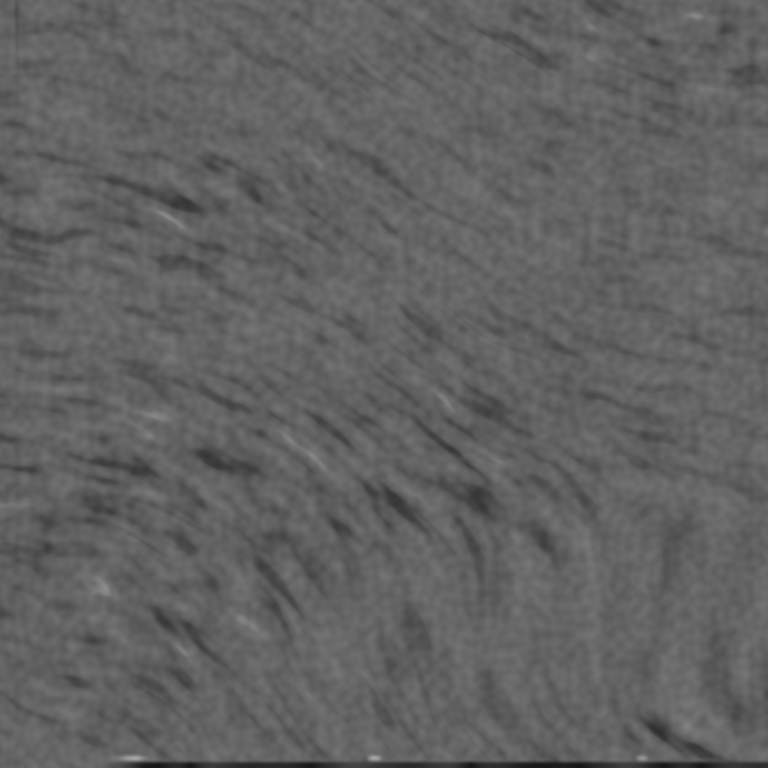
Reproduce this texture procedurally as a WebGL 2 fragment shader.

```glsl
#version 300 es
precision highp float;
// Soft grey relief with short dark wrinkles that sag down to the right.
// Gradient noise is stretched along curved level lines, strengthened inside
// a few soft patches, then topped with fine grain and a worn lower border.

#define BASE_GREY 0.396
#define STREAK_FREQ vec2(9.0, 37.0)
#define FINE_FREQ vec2(22.0, 64.0)
#define LONG_FREQ vec2(3.6, 19.0)
#define STREAK_AMP 0.112
#define CREASE_DEPTH 0.07
#define PATCH_SHADE 0.022
#define GRAIN_FREQ 78.0
#define GRAIN_AMP 0.056
#define GLINT_AMP 0.2
#define BORDER_HEIGHT 0.008

uniform vec2 u_resolution;
out vec4 fragColor;

const float TAU = 6.2831853;

// Soft patches where the wrinkles gather: centre, radii
const int PATCH_COUNT = 7;
const vec4 PATCHES[PATCH_COUNT] = vec4[PATCH_COUNT](
    vec4(0.52, 0.37, 0.22, 0.12), vec4(0.20, 0.38, 0.28, 0.10),
    vec4(0.28, 0.73, 0.17, 0.06), vec4(0.90, 0.07, 0.08, 0.05),
    vec4(0.20, 0.19, 0.20, 0.09), vec4(0.84, 0.95, 0.13, 0.06),
    vec4(0.02, 0.76, 0.06, 0.07));

float hash(vec2 cell) {
    vec3 q = fract(vec3(cell.xyx) * vec3(0.1031, 0.1030, 0.0973));
    q += dot(q, q.yzx + 33.33);
    return fract((q.x + q.y) * q.z);
}

vec2 gradient(vec2 cell) {
    float angle = TAU * hash(cell + 200.0);
    return vec2(cos(angle), sin(angle));
}

float gradientNoise(vec2 p) {
    vec2 cell = floor(p), f = fract(p);
    vec2 w = f * f * f * (f * (f * 6.0 - 15.0) + 10.0);
    vec2 e = vec2(0.0, 1.0);
    float low = mix(dot(gradient(cell), f),
                    dot(gradient(cell + e.yx), f - e.yx), w.x);
    float high = mix(dot(gradient(cell + e), f - e),
                     dot(gradient(cell + 1.0), f - 1.0), w.x);
    return mix(low, high, w.y);
}

// Level lines: shallow at both sides, steep through the middle and lower right
vec2 flowCoords(vec2 p) {
    float sag = 0.42 * p.x - 0.045 * sin(TAU * p.x);
    float lowerTilt = 0.32 * p.x * (1.0 - smoothstep(0.0, 0.4, p.y));
    float sway = 0.018 * gradientNoise(p * 3.7 + 5.0)
               + 0.012 * gradientNoise(p * 10.0 + 12.0);
    return vec2(p.x - 0.3 * p.y, p.y + sag + lowerTilt + sway);
}

float patchStrength(vec2 p) {
    float strength = 0.0;
    for (int i = 0; i < PATCH_COUNT; i++) {
        vec2 d = (p - PATCHES[i].xy) / PATCHES[i].zw;
        strength = max(strength, exp(-0.8 * dot(d, d)));
    }
    return strength;
}

// Dark strip along the bottom, with a few bright chips above it
float border(vec2 p, float grey) {
    float strip = 1.0 - smoothstep(BORDER_HEIGHT * 0.5, BORDER_HEIGHT * 1.4, p.y);
    float extent = smoothstep(0.12, 0.2, p.x);
    float wear = 0.09 + 0.3 * abs(gradientNoise(vec2(p.x * 14.0, 3.5)));
    grey = mix(grey, wear, strip * extent);
    float chips = smoothstep(0.22, 0.5, gradientNoise(vec2(p.x * 21.0, 8.4)));
    float rim = exp(-pow((p.y - BORDER_HEIGHT * 1.6) / 0.004, 2.0));
    return grey + 0.4 * chips * rim * extent;
}

void main() {
    vec2 p = gl_FragCoord.xy / u_resolution;
    vec2 flow = flowCoords(p);
    float strength = patchStrength(p + 0.04 * gradientNoise(p * 6.0));
    vec2 toCorner = (p - PATCHES[3].xy) / 0.06;
    float corner = exp(-dot(toCorner, toCorner));

    // Wrinkles at two scales
    float broad = gradientNoise(flow * STREAK_FREQ);
    float fine = gradientNoise(flow * FINE_FREQ + 31.0);
    float wrinkle = broad + 0.8 * fine;
    float contrast = 0.38 + 0.62 * strength + 0.9 * corner;
    float grey = BASE_GREY - PATCH_SHADE * strength;
    grey += STREAK_AMP * contrast * wrinkle;
    grey -= CREASE_DEPTH * contrast * smoothstep(0.15, 0.6, -wrinkle);

    // Sparse long creases on the zero lines of a stretched noise
    float line = 1.0 - smoothstep(0.0, 0.14, abs(gradientNoise(flow * LONG_FREQ + 9.0)));
    float gate = smoothstep(0.0, 0.3, gradientNoise(p * vec2(5.0, 8.0) + 17.0));
    grey -= 0.7 * CREASE_DEPTH * line * gate * (0.5 + 0.5 * strength);

    // Bright glints on the strongest ridges
    grey += GLINT_AMP * strength * smoothstep(0.5, 0.85, wrinkle) * (0.5 + corner);

    // Light mottling and fine grain, with a faint upright weave
    grey += 0.01 * gradientNoise(p * 5.0 + 40.0);
    grey += 0.025 * gradientNoise(p * 38.0 + 25.0);
    grey += GRAIN_AMP * gradientNoise(p * GRAIN_FREQ);
    grey += 0.35 * GRAIN_AMP * gradientNoise(p * vec2(GRAIN_FREQ, 14.0) + 70.0);

    // Faint upright seams near the side edges
    float seam = exp(-pow((min(p.x, 1.0 - p.x) - 0.022) / 0.004, 2.0));
    grey -= 0.02 * seam * (0.5 + smoothstep(0.9, 0.97, p.y) * step(p.x, 0.5) * 3.0);

    fragColor = vec4(vec3(clamp(border(p, grey), 0.0, 1.0)), 1.0);
}
```
